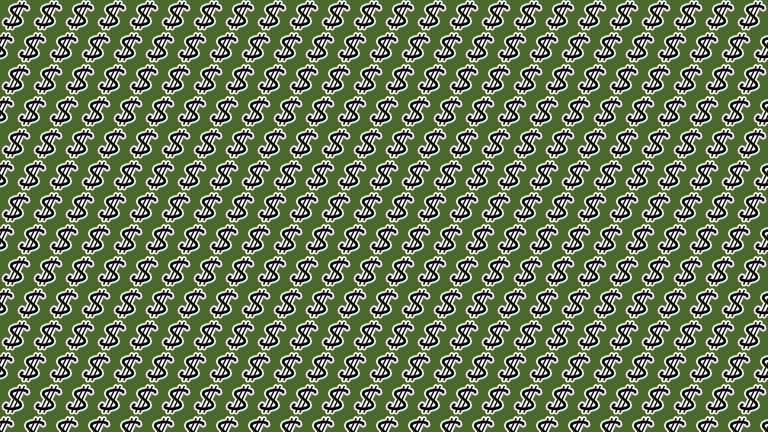
Write a WebGL 2 fragment shader that draws this pattern.

```glsl
#version 300 es
precision highp float;

#define ROWS 13.5
#define ROW_SHIFT 0.02
#define SLANT 0.48
#define CURVE_SIZE vec2(0.245, 0.295)
#define CURVE_START -2.55
#define CURVE_END 2.3
#define CURVE_WIDTH 0.088
#define BAR_HALF_LENGTH 0.395
#define BAR_OFFSET 0.066
#define BAR_WIDTH 0.046
#define OUTLINE 0.054

uniform vec2 u_resolution;
out vec4 fragColor;

const int SEGMENTS = 24;
const vec3 GREEN = vec3(0.29, 0.41, 0.18);
const vec3 WHITE = vec3(0.98, 0.98, 0.97);
const vec3 INK = vec3(0.03, 0.02, 0.04);

float segmentDistance(vec2 p, vec2 a, vec2 b) {
    vec2 ab = b - a;
    float t = clamp(dot(p - a, ab) / dot(ab, ab), 0.0, 1.0);
    return length(p - a - ab * t);
}

vec2 slanted(vec2 p) {
    return vec2(p.x + SLANT * p.y, p.y);
}

// Open part of a figure eight, leaning right
vec2 curvePoint(float u) {
    return slanted(CURVE_SIZE * vec2(-sin(2.0 * u), sin(u)));
}

float signDistance(vec2 p) {
    // Double curve
    float curve = 1e3;
    vec2 previous = curvePoint(CURVE_START);
    for (int i = 1; i <= SEGMENTS; i++) {
        float t = float(i) / float(SEGMENTS);
        vec2 next = curvePoint(mix(CURVE_START, CURVE_END, t));
        curve = min(curve, segmentDistance(p, previous, next));
        previous = next;
    }

    // Twin bars
    float bars = 1e3;
    for (float side = -1.0; side <= 1.0; side += 2.0) {
        vec2 top = slanted(vec2(side * BAR_OFFSET, BAR_HALF_LENGTH));
        vec2 bottom = slanted(vec2(side * BAR_OFFSET, -BAR_HALF_LENGTH));
        bars = min(bars, segmentDistance(p, bottom, top));
    }
    return min(curve - 0.5 * CURVE_WIDTH, bars - 0.5 * BAR_WIDTH);
}

float coverage(float d, float pixel) {
    return clamp(0.5 - d / pixel, 0.0, 1.0);
}

void main() {
    // Brick grid counted from the top edge
    float pixel = ROWS / u_resolution.y;
    vec2 grid = vec2(gl_FragCoord.x, u_resolution.y - gl_FragCoord.y) * pixel;
    grid.y += ROW_SHIFT;
    grid.x += 0.5 * mod(floor(grid.y), 2.0);
    vec2 local = (fract(grid) - 0.5) * vec2(1.0, -1.0);

    // Ink over its pale outline
    float d = signDistance(local);
    vec3 color = mix(GREEN, WHITE, coverage(d - OUTLINE, pixel));
    color = mix(color, INK, coverage(d, pixel));
    fragColor = vec4(color, 1.0);
}
```
